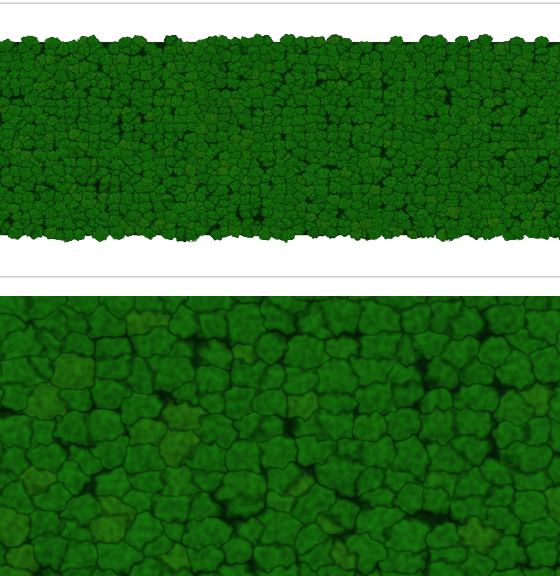
Top, the full canvas; bottom, a detail of the centre.
Write a Shadertoy shader that draws this texture.

```glsl
// A wide band of clumpy green moss on white, between two thin grey rules.

vec2 hash2(vec2 p) {
    vec3 q = fract(p.xyx * vec3(0.1031, 0.1030, 0.0973));
    q += dot(q, q.yzx + 33.33);
    return fract((q.xx + q.yz) * q.zy);
}

float gradientDot(vec2 cell, vec2 f, vec2 corner) {
    float angle = 6.2832 * hash2(cell + corner).x;
    return dot(vec2(cos(angle), sin(angle)), f - corner);
}

// Gradient noise, roughly -0.7 to 0.7
float noise(vec2 p) {
    vec2 i = floor(p), f = p - i;
    vec2 u = f * f * f * (f * (f * 6.0 - 15.0) + 10.0);
    return mix(mix(gradientDot(i, f, vec2(0, 0)), gradientDot(i, f, vec2(1, 0)), u.x),
               mix(gradientDot(i, f, vec2(0, 1)), gradientDot(i, f, vec2(1, 1)), u.x), u.y);
}

// Colour of the moss, with its coverage in alpha
vec4 moss(vec2 p, float pixel) {
    // Ragged outlines: bend the domain before placing the clumps
    vec2 bend = vec2(noise(p * 55.0), noise(p * 55.0 + 71.0)) * 0.009
              + vec2(noise(p * 110.0 + 13.0), noise(p * 110.0 + 37.0)) * 0.004;
    vec2 cellSize = vec2(0.039, 0.031);
    vec2 q = (p + bend) / cellSize;
    vec2 home = floor(q);

    // Overlapping domes: keep the highest two at this point
    float top = -9.0, second = -9.0, edge = -9.0, tint = 0.0;
    vec2 slope = vec2(0);
    for (int y = -1; y <= 1; y++)
    for (int x = -1; x <= 1; x++) {
        vec2 id = home + vec2(x, y);
        vec2 center = id + 0.12 + 0.76 * hash2(id);
        float level = center.y * cellSize.y;
        if (level < 0.155 || level > 0.855) continue;
        vec2 traits = hash2(id + 217.0);
        vec2 d = (q - center) / (0.6 + 0.25 * traits.x);
        float height = 0.9 * (1.0 - dot(d, d)) + 0.5 * traits.y;
        edge = max(edge, (1.0 - length(d)) * 0.024);
        if (height > top) {
            second = top;
            top = height;
            slope = d;
            tint = fract(traits.x * 7.0 + traits.y * 5.0);
        } else {
            second = max(second, height);
        }
    }

    // Dark creases, deep holes, light from above and fine curly grain
    float crease = smoothstep(0.0, 0.36, top - second);
    float depth = smoothstep(-0.05, 0.65, top);
    float grain = 0.26 * noise(p * 85.0 + 5.0) + 0.3 * noise(p * 135.0 + 91.0);
    float tone = mix(0.48, 0.9, crease) * mix(0.12, 1.0, depth);
    tone += 0.09 * clamp(slope.y, -1.0, 1.0) + 0.1 * (tint - 0.5);
    tone += grain * mix(0.4, 1.0, depth) + 0.08 * noise(p * 7.0);

    vec3 color = mix(vec3(0.01, 0.10, 0.018), vec3(0.075, 0.41, 0.042), clamp(tone, 0.0, 1.12));
    color.r += 0.05 * smoothstep(0.8, 1.0, tint) * tone;

    // Outline of the clumps, with a solid core behind the gaps
    float core = 0.345 - abs(p.y - 0.505);
    return vec4(color, smoothstep(-pixel, pixel, max(edge, core)));
}

void mainImage(out vec4 fragColor, in vec2 fragCoord) {
    vec2 p = fragCoord / iResolution.y;
    float pixel = 0.75 / iResolution.y;

    // White ground with a rule near the top and bottom
    float rule = abs(abs(p.y - 0.5) - 0.4885) - 0.0025;
    vec3 color = mix(vec3(0.77, 0.78, 0.77), vec3(1), smoothstep(-pixel, pixel, rule));

    vec4 layer = moss(p, pixel);
    fragColor = vec4(mix(color, layer.rgb, layer.a), 1.0);
}
```
